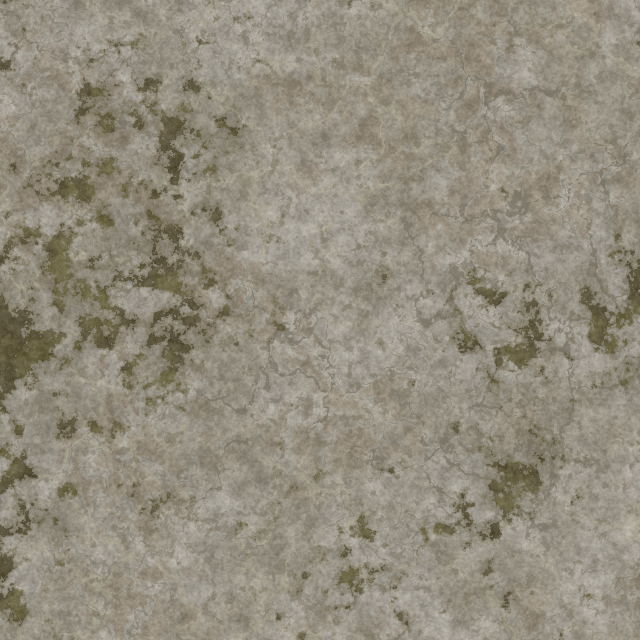
This texture is drawn by a WebGL 1 fragment shader. Its source:

```glsl
precision highp float;
// Weathered, cracked concrete: pale mineral crust over tan plates, with moss.
// Two warped Voronoi networks give plates and fine cells; fractal noise
// spreads the stains, grit and speckled moss that gathers along the cracks.
uniform vec2 u_resolution;

vec2 hash2(vec2 p) {
  vec3 q = fract(p.xyx * vec3(0.1031, 0.1030, 0.0973));
  q += dot(q, q.yzx + 33.33);
  return fract((q.xx + q.yz) * q.zy);
}

float noise(vec2 p) {
  vec2 i = floor(p), f = fract(p);
  f = f * f * (3.0 - 2.0 * f);
  return mix(mix(hash2(i).x, hash2(i + vec2(1, 0)).x, f.x),
             mix(hash2(i + vec2(0, 1)).x, hash2(i + vec2(1, 1)).x, f.x), f.y);
}

// Fractal noise around 0.5; a higher gain is rougher
float fbm(vec2 p, float gain) {
  float sum = 0.0, total = 0.0, amp = 1.0;
  for (int i = 0; i < 5; i++) {
    sum += amp * noise(p);
    total += amp;
    p = mat2(1.6, 1.2, -1.2, 1.6) * p + 17.3;
    amp *= gain;
  }
  return sum / total;
}

// x: distance to the nearest cell border, y: random value of the cell
vec2 cells(vec2 p) {
  vec2 base = floor(p), f = fract(p), nearest = vec2(0.0), id = vec2(0.0);
  float best = 9.0, border = 9.0;
  for (int y = -1; y <= 1; y++)
    for (int x = -1; x <= 1; x++) {
      vec2 g = vec2(x, y);
      vec2 d = g + hash2(base + g) - f;
      if (dot(d, d) < best) { best = dot(d, d); nearest = d; id = g; }
    }
  for (int y = -2; y <= 2; y++)
    for (int x = -2; x <= 2; x++) {
      vec2 g = id + vec2(x, y);
      vec2 d = g + hash2(base + g) - f;
      vec2 gap = d - nearest;
      if (dot(gap, gap) > 0.0001)
        border = min(border, dot(0.5 * (nearest + d), normalize(gap)));
    }
  return vec2(border, hash2(base + id + 41.0).y);
}

void main() {
  vec2 p = gl_FragCoord.xy / min(u_resolution.x, u_resolution.y);
  float slant = p.x + p.y - 1.0;

  // Noise layers, from broad to fine
  float patches = fbm(p * 4.0 + 5.0, 0.55);
  float blotch = fbm(p * 11.0 + 31.0, 0.65);
  float ragged = fbm(p * 30.0 + 73.0, 0.72);
  float fine = fbm(p * 42.0 + 11.0, 0.85);
  float grit = noise(p * 210.0) + noise(p * 330.0 + 9.0) - 1.0;

  // Crack networks
  vec2 warp = vec2(fbm(p * 14.0 + 3.0, 0.6), fbm(p * 14.0 + 57.0, 0.6)) - 0.5;
  vec2 plate = cells(p * 7.5 + warp * 1.0 + 2.0);
  vec2 cell = cells(p * 15.0 + warp * 1.8 + 20.0);
  float plateShown = smoothstep(0.48, 0.62, fbm(p * 5.0 + 91.0, 0.6) + 0.05 * slant);
  float cellShown = smoothstep(0.44, 0.58, fbm(p * 5.0 + 47.0, 0.6) + 0.05 * slant);

  // Pale to middling concrete
  vec3 color = mix(vec3(0.588, 0.566, 0.514), vec3(0.645, 0.627, 0.587),
                   smoothstep(0.38, 0.62, blotch));

  // Tan interiors of the cells, with ragged rims
  float inside = smoothstep(0.06, 0.20, cell.x + (ragged - 0.5) * 0.8);
  float tanShown = smoothstep(0.43, 0.63, fbm(p * 5.5 + 13.0, 0.6) + 0.07 * slant
                              + 0.18 * (cell.y - 0.5));
  color = mix(color, vec3(0.565, 0.515, 0.445), 0.65 * inside * tanShown);

  // Crust and raised pale veins beside the cracks
  float crust = 1.0 - smoothstep(0.03, 0.14, cell.x + (fine - 0.5) * 0.4);
  color = mix(color, vec3(0.652, 0.635, 0.588), 0.45 * crust * cellShown);
  float vein = 1.0 - smoothstep(0.015, 0.045, plate.x + (fine - 0.5) * 0.12);
  color = mix(color, vec3(0.680, 0.655, 0.575), 0.6 * vein * (1.0 - plateShown));

  // Surface mottling, grit and small pits
  color += (fine - 0.5) * 0.30 + grit * 0.05;
  float pits = smoothstep(0.60, 0.72, fbm(p * 75.0 + 29.0, 0.6));
  color = mix(color, vec3(0.475, 0.445, 0.375), 0.5 * pits);

  // Grey cracks: fine between cells, wider between plates
  float hairline = 1.0 - smoothstep(0.010, 0.042, cell.x + (fine - 0.5) * 0.08);
  float crack = 1.0 - smoothstep(0.008, 0.032, plate.x + (fine - 0.5) * 0.10);
  color = mix(color, vec3(0.490, 0.465, 0.410), 0.45 * hairline * cellShown);
  color = mix(color, vec3(0.465, 0.440, 0.385), 0.65 * crack * plateShown);

  // Moss: speckled stain around crisp ragged clots
  float nearCrack = 1.0 - smoothstep(0.0, 0.14, min(plate.x, cell.x * 0.7 + 0.03));
  float growth = ragged + 0.75 * (patches - 0.5) - 0.05 * slant
               + 0.12 * nearCrack * smoothstep(0.44, 0.60, blotch)
               + 0.40 * (fine - 0.5) + 0.025 * grit;
  float stain = smoothstep(0.54, 0.70, growth);
  color = mix(color, vec3(0.455, 0.425, 0.340), 0.62 * stain);
  float clot = smoothstep(0.685, 0.745, growth);
  vec3 moss = mix(vec3(0.335, 0.305, 0.210), vec3(0.395, 0.370, 0.235),
                  smoothstep(0.44, 0.64, fbm(p * 18.0 + 64.0, 0.6)));
  moss += (fine - 0.5) * 0.26 + grit * 0.05;
  color = mix(color, moss, 0.88 * clot);

  gl_FragColor = vec4(color, 1.0);
}
```
